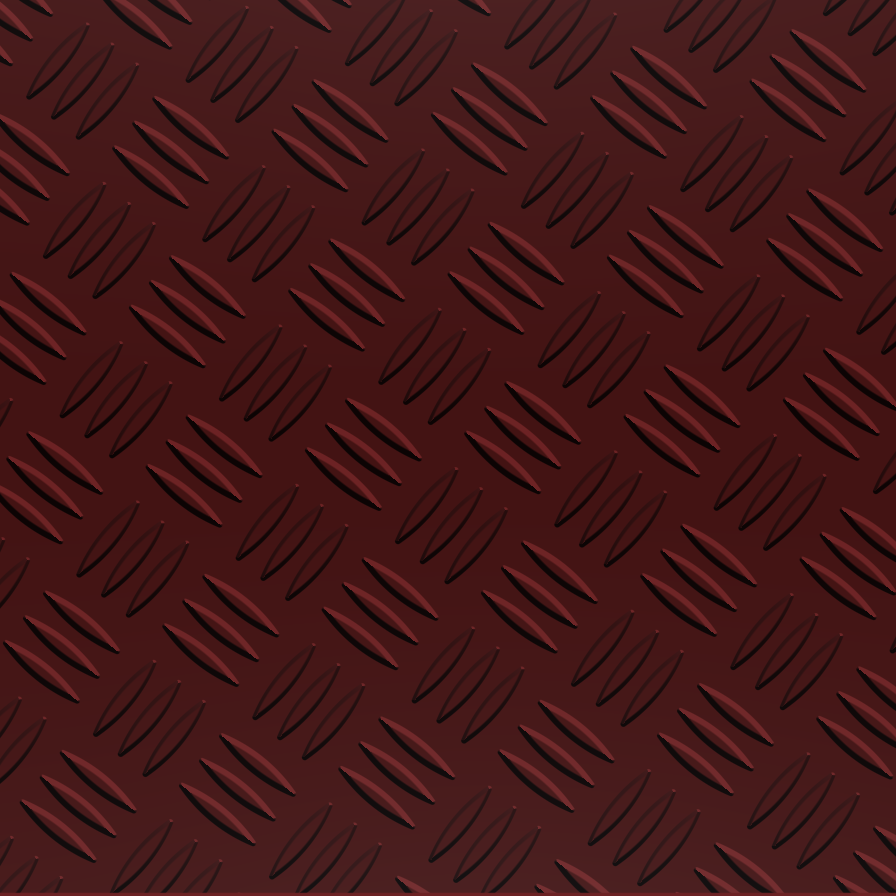
A Shadertoy shader for this texture:

```glsl
// Dark red embossed tread plate: triple raised bars in alternating directions.

const float CELLS = 7.91;                       // cells per canvas height
const float TILT = 0.681;                       // clockwise turn of the grid
const vec2 GRID_CENTER = vec2(0.4853, 0.5911);  // middle of one upright cell
const vec2 LIGHT_DIR = vec2(0.45, 0.893);

const vec3 PLATE = vec3(0.262, 0.073, 0.073);
const vec3 SHADOW = vec3(0.045, 0.015, 0.015);
const vec3 DIM = vec3(0.185, 0.060, 0.060);
const vec3 HIGHLIGHT = vec3(0.425, 0.135, 0.140);
const vec3 HAZE = vec3(0.035, 0.055, 0.058);

// Rounded lens lying along x: x = signed distance, yz = outward normal.
vec3 lens(vec2 p, float halfLength, float halfWidth, float rounding) {
    float h = halfLength - rounding;
    float w = halfWidth - rounding;
    float radius = (h * h + w * w) / (2.0 * w);
    float offset = radius - w;
    vec2 q = abs(p);
    bool atTip = (q.x - h) * offset > q.y * h;
    vec2 away = atTip ? q - vec2(h, 0.0) : q + vec2(0.0, offset);
    float dist = length(away) - (atTip ? 0.0 : radius) - rounding;
    vec2 side = vec2(p.x < 0.0 ? -1.0 : 1.0, p.y < 0.0 ? -1.0 : 1.0);
    return vec3(dist, side * away / max(length(away), 1e-4));
}

// Three parallel bars, folded onto the nearest one.
vec3 tripleBars(vec2 p, float spacing) {
    p.y -= spacing * clamp(round(p.y / spacing), -1.0, 1.0);
    return lens(p, 0.43, 0.085, 0.026);
}

// Bevel colour for a slope facing the light by the given amount.
vec3 bevelColor(float facing) {
    vec3 color = mix(SHADOW, DIM, smoothstep(-0.5, 0.35, facing));
    return mix(color, HIGHLIGHT, smoothstep(0.3, 0.9, facing));
}

// Coverage of the bevelled band just inside a bar's outline.
float bevelMask(float dist, float width, float pixel) {
    float outer = 1.0 - smoothstep(-pixel, pixel, dist);
    float soft = max(pixel, 0.01);
    return outer * smoothstep(-width - soft, -width + soft, dist);
}

void mainImage(out vec4 fragColor, in vec2 fragCoord) {
    vec2 uv = fragCoord / iResolution.y;
    float pixel = 0.75 * CELLS / iResolution.y;

    // Tilted checkerboard of cells
    vec2 axisX = vec2(cos(TILT), -sin(TILT));
    vec2 axisY = vec2(sin(TILT), cos(TILT));
    vec2 p = uv - GRID_CENTER;
    vec2 grid = vec2(dot(p, axisX), dot(p, axisY)) * CELLS + 0.5;
    vec2 cell = floor(grid);
    vec2 local = grid - cell - 0.5;
    bool upright = mod(cell.x + cell.y, 2.0) < 0.5;

    // Bars run along one axis or the other
    vec3 bar = tripleBars(upright ? local.yx : local, 0.281);
    vec2 n = upright ? bar.zy : bar.yz;
    float facing = dot(n.x * axisX + n.y * axisY, LIGHT_DIR);

    // Bevel is wider where it lies across the light
    float width = mix(0.028, 0.052, abs(facing));
    vec3 color = mix(PLATE, bevelColor(facing), bevelMask(bar.x, width, pixel));

    // Pale sheen toward the top and bottom
    float sheen = pow(abs(2.0 * uv.y - 1.0), 1.6);
    color += HAZE * sheen * (0.85 + 0.15 * sin(uv.x * 5.0 - 1.2));

    // Thin lit lip along the bottom border
    float lip = 1.0 - smoothstep(0.0025, 0.0045, uv.y);
    color = mix(color, HIGHLIGHT, lip);

    fragColor = vec4(color, 1.0);
}
```
